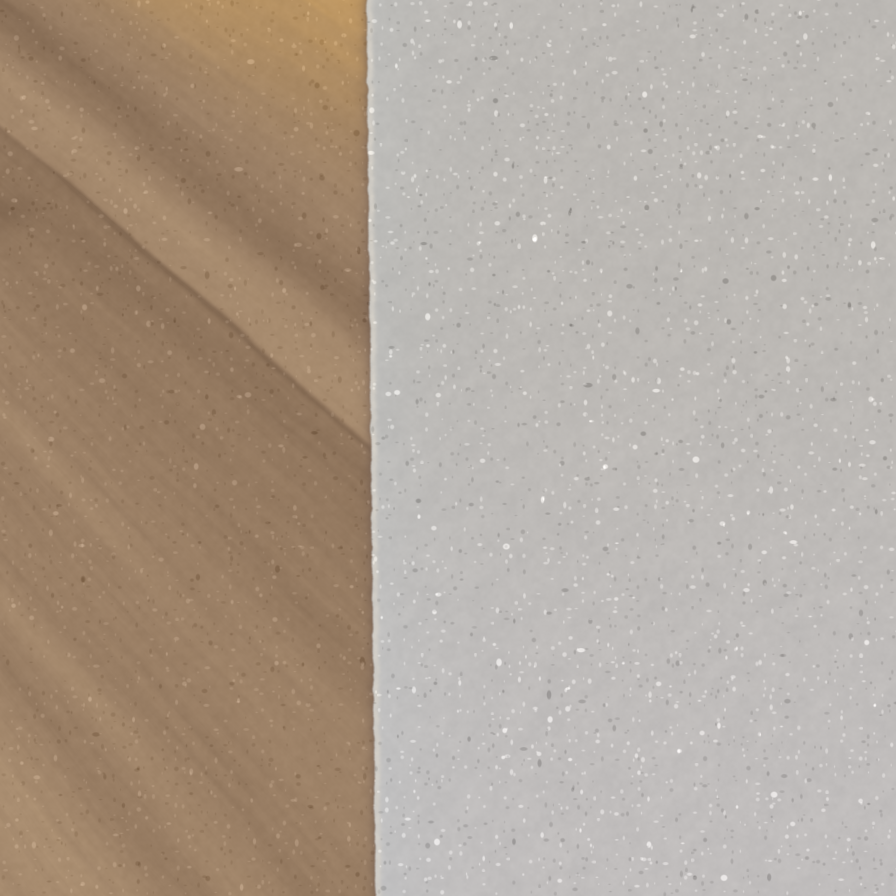
Give the GLSL for this texture, as a Shadertoy shader.

```glsl
const vec3 WOOD_DARK = vec3(0.515, 0.415, 0.325);
const vec3 WOOD_MID = vec3(0.610, 0.503, 0.400);
const vec3 WOOD_LIGHT = vec3(0.690, 0.580, 0.460);
const vec3 WOOD_GOLD = vec3(0.790, 0.625, 0.390);
const vec3 PANEL_UPPER = vec3(0.735, 0.722, 0.705);
const vec3 PANEL_LOWER = vec3(0.755, 0.743, 0.740);
const vec3 RIM_COLOR = vec3(0.835, 0.815, 0.780);
const vec3 SHADOW_COLOR = vec3(0.43, 0.35, 0.31);
const float EDGE_BOTTOM = 0.419;   // panel edge at y = 0
const float EDGE_LEAN = 0.010;     // shift to the left at y = 1
const float EDGE_ROUGHNESS = 0.003;
const float RIM_WIDTH = 0.0065;
const float GRAIN_SLOPE = 0.78;
const float GRAIN_SPREAD = 0.60;
const int SPECK_LAYERS = 4;
const float SPECK_GRID = 24.0;

float hash(vec2 p) {
    vec3 q = fract(vec3(p.xyx) * 0.1031);
    q += dot(q, q.yzx + 33.33);
    return fract((q.x + q.y) * q.z);
}

float noise(vec2 p) {
    vec2 cell = floor(p);
    vec2 f = fract(p);
    f = f * f * (3.0 - 2.0 * f);
    float low = mix(hash(cell), hash(cell + vec2(1, 0)), f.x);
    float high = mix(hash(cell + vec2(0, 1)), hash(cell + vec2(1, 1)), f.x);
    return mix(low, high, f.y);
}

float fbm(vec2 p) {
    float sum = 0.0;
    float weight = 0.5;
    for (int i = 0; i < 4; i++) {
        sum += weight * (noise(p) - 0.5);
        p = p * 2.03 + 17.0;
        weight *= 0.5;
    }
    return sum;
}

float band(float x, float center, float width) {
    float t = (x - center) / width;
    return exp(-t * t);
}

// Signed brightness of scattered grains, one jittered grain per cell
float specks(vec2 uv, float pixel) {
    float sum = 0.0;
    for (int i = 0; i < SPECK_LAYERS; i++) {
        float layer = float(i);
        float grid = SPECK_GRID * exp2(layer * 0.75);
        vec2 p = uv * grid + layer * 37.0;
        vec2 cell = floor(p);
        vec2 jitter = vec2(hash(cell + 11.3), hash(cell + 47.9));
        vec2 d = (fract(p) - mix(vec2(0.2), vec2(0.8), jitter)) / grid;
        float stretch = mix(0.7, 1.4, hash(cell + 83.1));
        float radius = mix(0.0012, 0.0036, hash(cell + 5.7)) * exp2(-layer * 0.25);
        float soft = max(pixel, 0.0012);
        float dotMask = 1.0 - smoothstep(radius - soft, radius + soft, length(d * vec2(stretch, 1.0 / stretch)));
        float present = step(hash(cell + 71.7), 0.27);
        float tone = hash(cell + 29.1) > 0.45 ? 0.17 : -0.13;
        sum += dotMask * present * tone * exp2(-layer * 0.3);
    }
    return sum;
}

vec3 woodColor(vec2 uv) {
    float depth = 1.0 - uv.y;
    // Fanning grain: g is constant along each fibre
    float g = (depth - GRAIN_SLOPE * uv.x) / (1.0 + GRAIN_SPREAD * uv.x);
    g += 0.012 * fbm(uv * 9.0);
    float streak = fbm(vec2(g * 26.0, uv.x * 2.5));
    float fibre = fbm(vec2(g * 110.0, uv.x * 9.0));

    // Broad bands, positive is lighter
    float tone = 0.45 * smoothstep(0.045, 0.09, g) * (1.0 - smoothstep(0.134, 0.143, g));
    tone -= 0.65 * band(g, 0.015, 0.035);
    tone -= 0.55 * smoothstep(0.134, 0.143, g) * (1.0 - smoothstep(0.15, 0.38, g));
    tone -= 0.25 * band(g, 0.33, 0.06);
    tone += 0.30 * band(g, 0.455, 0.025) * (1.0 - smoothstep(0.05, 0.25, uv.x));
    tone += 0.35 * band(g, 0.67, 0.035);
    tone -= 0.30 * band(g, 0.74, 0.035);
    tone += 0.60 * smoothstep(0.76, 0.90, g);
    // Thin seam and the small knot at the left
    tone -= 0.65 * band(g, 0.141, 0.005) * smoothstep(0.03, 0.10, uv.x);
    tone -= 0.60 * band(length((uv - vec2(0.0, 0.762)) * vec2(1.0, 1.6)), 0.0, 0.035);
    tone += 0.75 * streak + 0.45 * fibre;

    vec3 color = mix(WOOD_MID, WOOD_DARK, clamp(-tone, 0.0, 1.0));
    color = mix(color, WOOD_LIGHT, clamp(tone, 0.0, 1.0));
    float gold = (1.0 - smoothstep(-0.24, -0.02, g)) * smoothstep(0.66, 1.0, uv.y);
    return mix(color, WOOD_GOLD, gold * clamp(0.9 + streak, 0.0, 1.0));
}

vec3 panelColor(vec2 uv, float fromEdge) {
    vec3 color = mix(PANEL_LOWER, PANEL_UPPER, smoothstep(0.0, 0.75, uv.y));
    color += vec3(0.002, 0.014, 0.020) * exp(-max(fromEdge, 0.0) / 0.07);
    float mottle = fbm(vec2(uv.x + uv.y, 2.0 * (uv.y - uv.x)) * 22.0);
    return color + mottle * vec3(0.030, 0.028, 0.025);
}

void mainImage(out vec4 fragColor, in vec2 fragCoord) {
    vec2 uv = fragCoord / iResolution.xy;
    float pixel = 1.0 / min(iResolution.x, iResolution.y);
    float soft = max(pixel, 0.0018);
    float wobble = EDGE_ROUGHNESS * fbm(vec2(uv.y * 90.0, 3.0));
    float fromEdge = uv.x - (EDGE_BOTTOM - EDGE_LEAN * uv.y + wobble);
    float panelMask = smoothstep(-soft, soft, fromEdge);

    // Wood with the contact shadow beside the panel
    vec3 wood = woodColor(uv);
    wood = mix(wood, SHADOW_COLOR, 0.55 * exp(-abs(fromEdge) / 0.005));

    // Panel with its pale, worn rim
    vec3 panel = panelColor(uv, fromEdge);
    float rim = band(fromEdge, 0.5 * RIM_WIDTH, 0.6 * RIM_WIDTH);
    panel = mix(panel, RIM_COLOR, rim * (0.75 + 0.6 * fbm(uv * 120.0)));

    vec3 color = mix(wood, panel, panelMask);
    color += specks(uv, pixel) * mix(0.6, 1.0, panelMask);
    color += 0.035 * fbm(uv * 150.0);
    fragColor = vec4(clamp(color, 0.0, 1.0), 1.0);
}
```
